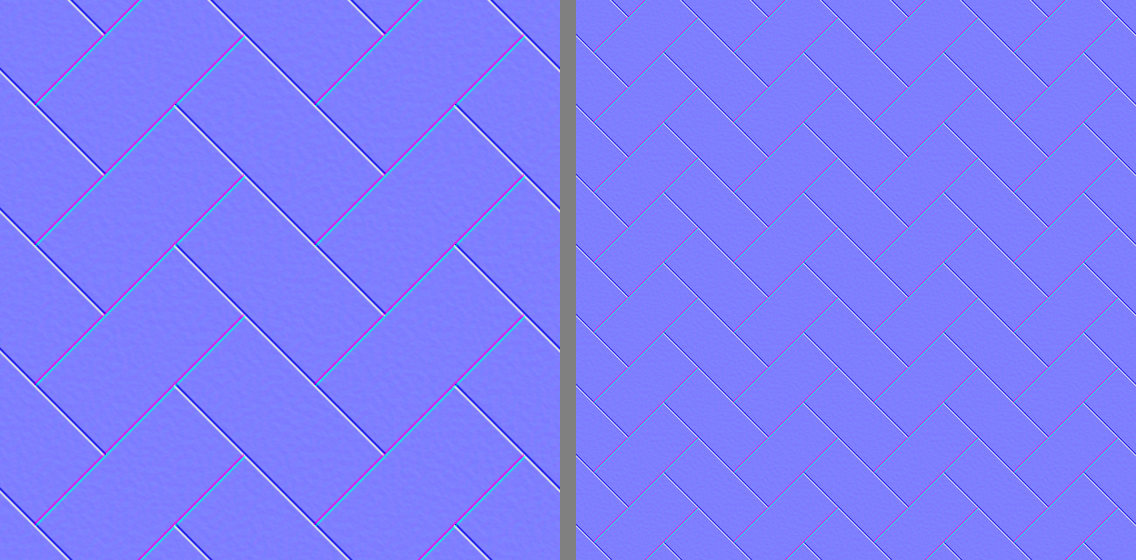
Left, the tile; right, the same tile 2 across and 2 down.
A three.js fragment shader for this texture map:

```glsl
varying vec2 vUv;

const vec3 FLAT_NORMAL = vec3(0.495, 0.495, 1.0);
const float BEVEL_TILT = 0.36;
const float BEVEL_DIP = 0.1;
const float GRAIN_TILT = 0.013;

// Unit gradient at a lattice point, wrapped to the period
vec2 latticeGradient(vec2 cell, float period) {
  vec2 p = mod(cell, period);
  float h = fract(sin(dot(p, vec2(12.99, 78.23))) * 4375.85);
  return vec2(cos(6.2832 * h), sin(6.2832 * h));
}

float gradientNoise(vec2 uv, float period) {
  vec2 p = uv * period;
  vec2 i = floor(p);
  vec2 f = p - i;
  vec2 w = f * f * f * (f * (f * 6.0 - 15.0) + 10.0);
  vec2 e = vec2(1.0, 0.0);
  float a = dot(latticeGradient(i, period), f);
  float b = dot(latticeGradient(i + e.xy, period), f - e.xy);
  float c = dot(latticeGradient(i + e.yx, period), f - e.yx);
  float d = dot(latticeGradient(i + e.xx, period), f - e.xx);
  return mix(mix(a, b, w.x), mix(c, d, w.x), w.y);
}

// Slope of the noise, per noise cell
vec2 noiseSlope(vec2 uv, float period) {
  float stepCells = 0.2;
  vec2 e = vec2(stepCells / period, 0.0);
  float h = gradientNoise(uv, period);
  return (vec2(gradientNoise(uv + e.xy, period),
               gradientNoise(uv + e.yx, period)) - h) / stepCells;
}

// Bevel strength at a distance from the joint, in brick widths
float bevel(float dist) {
  return smoothstep(0.0, 0.006, dist) * (1.0 - smoothstep(0.014, 0.027, dist));
}

// 0 where two cells belong to the same brick, 1 where a joint parts them
float hasJoint(float phase, float openPhase) {
  return step(0.5, abs(phase - openPhase));
}

// Signed bevels along both brick axes of a 1:2 herringbone
vec2 herringboneBevel(vec2 p) {
  vec2 cell = floor(p);
  vec2 f = p - cell;
  float phase = mod(cell.x + cell.y, 4.0);
  float low = bevel(f.x) * hasJoint(phase, 3.0);
  float high = bevel(1.0 - f.x) * hasJoint(phase, 2.0);
  float bottom = bevel(f.y) * hasJoint(phase, 1.0);
  float top = bevel(1.0 - f.y) * hasJoint(phase, 0.0);
  return vec2(high - low, top - bottom);
}

void main() {
  // Brick axes run along the two diagonals
  vec2 brickPos = 4.0 * vec2(vUv.x - vUv.y, vUv.x + vUv.y) - vec2(0.0, 0.5);
  vec2 edge = herringboneBevel(brickPos);
  float edgeAmount = min(length(edge), 1.0);
  vec2 tilt = BEVEL_TILT * (edge.x * vec2(1.0, -1.0) + edge.y * vec2(1.0, 1.0));

  // Fine surface grain
  vec2 grain = noiseSlope(vUv, 80.0) + 0.8 * noiseSlope(vUv, 160.0);
  tilt -= GRAIN_TILT * grain * (1.0 - 0.5 * edgeAmount);

  gl_FragColor = vec4(FLAT_NORMAL + vec3(tilt, -BEVEL_DIP * edgeAmount), 1.0);
}
```
